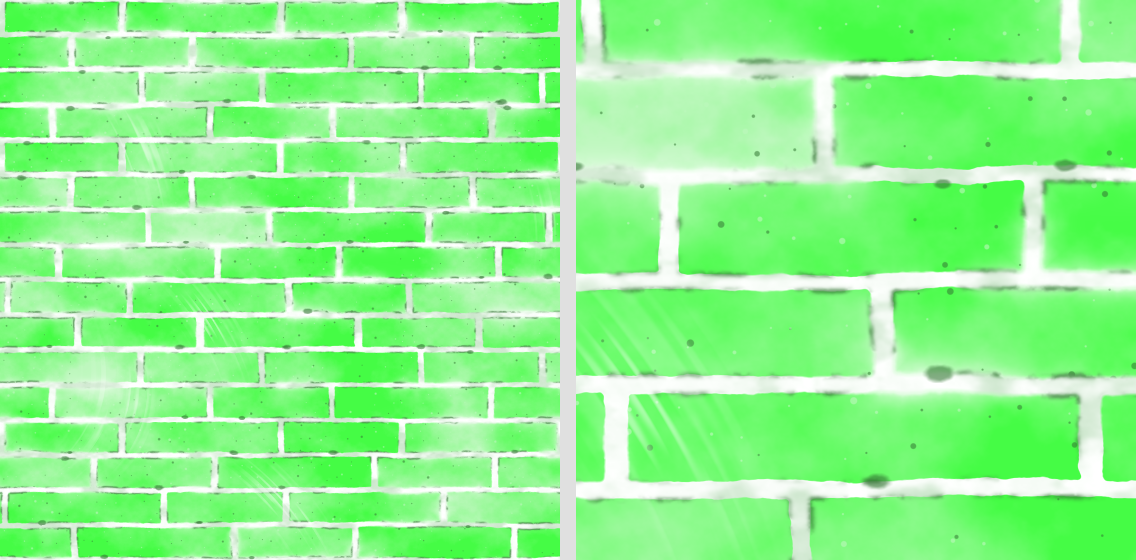
Left: the whole. Right: its middle third, enlarged.
This texture is drawn by a WebGL 2 fragment shader. Its source:

```glsl
#version 300 es
precision highp float;
// Draws a weathered green brick wall: 16 courses of alternating long and short bricks in pale mortar.
uniform vec2 u_resolution;
out vec4 fragColor;

const float COURSES = 16.0;
const float PAIR_WIDTH = 0.5;      // one long brick plus one short brick
const float LONG_WIDTH = 0.284;
const float JOINT_HALF = 0.0062;   // half of an upright joint
const float BED_HALF = 0.0050;     // half of a level joint

const vec3 DEEP_GREEN = vec3(0.25, 0.99, 0.25);
const vec3 PALE_GREEN = vec3(0.74, 0.97, 0.74);
const vec3 MORTAR_WHITE = vec3(0.99, 1.0, 0.99);
const vec3 MORTAR_GREY = vec3(0.74, 0.87, 0.74);
const vec3 GRIME = vec3(0.20, 0.46, 0.20);

struct Brick {
    vec2 local;      // position from the brick centre
    vec2 halfSize;
    vec2 id;
};

float hash(vec2 p) {
    return fract(sin(dot(p, vec2(127.1, 311.7))) * 43758.5453);
}

// Value noise that repeats after "period" cells
float noise(vec2 p, vec2 period) {
    vec2 c = floor(p), f = fract(p);
    f = f * f * (3.0 - 2.0 * f);
    vec2 a = mod(c, period), b = mod(c + 1.0, period);
    return mix(mix(hash(a), hash(vec2(b.x, a.y)), f.x),
               mix(hash(vec2(a.x, b.y)), hash(b), f.x), f.y);
}

float fbm(vec2 p, vec2 cells) {
    float sum = 0.0, weight = 0.5;
    for (int i = 0; i < 4; i++) {
        sum += weight * noise(p * cells, cells);
        cells *= 2.0;
        weight *= 0.5;
    }
    return sum / 0.9375;
}

float boxDistance(vec2 p, vec2 halfSize, float radius) {
    vec2 q = abs(p) - halfSize + radius;
    return length(max(q, 0.0)) + min(max(q.x, q.y), 0.0) - radius;
}

// Each course moves a quarter pair along, with a few courses slipped further
Brick findBrick(vec2 p) {
    float level = floor(p.y * COURSES);
    float course = mod(level, COURSES);
    float slip = 0.013 * (step(6.0, course) - step(10.0, course)) + 0.041 * step(13.0, course);
    float along = p.x - 0.218 - 0.125 * course - slip;
    float x = mod(along, PAIR_WIDTH);
    float isShort = step(LONG_WIDTH, x);
    float width = mix(LONG_WIDTH, PAIR_WIDTH - LONG_WIDTH, isShort);
    vec2 id = vec2(mod(floor(along / PAIR_WIDTH), 2.0) * 2.0 + isShort, course);
    vec2 local = vec2(x - isShort * LONG_WIDTH - 0.5 * width,
                      p.y - (level + 0.5) / COURSES);
    vec2 inset = vec2(JOINT_HALF, BED_HALF) * (0.8 + 0.35 * hash(id + 7.0));
    return Brick(local, vec2(0.5 * width, 0.5 / COURSES) - inset, id);
}

// Small dots, one at most in each cell
float specks(vec2 p, float cells, float chance, float aa) {
    vec2 c = mod(floor(p * cells), cells);
    vec2 centre = 0.25 + 0.5 * vec2(hash(c + 3.1), hash(c + 9.7));
    float radius = mix(0.0006, 0.0022, pow(hash(c + 5.3), 3.0));
    float d = length(fract(p * cells) - centre) / cells - radius;
    return step(hash(c + 1.9), chance) * (1.0 - smoothstep(-aa, aa, d));
}

// A dark bite on the upper or lower edge of some bricks
float chip(Brick b, float roughness) {
    float side = hash(b.id + 2.3) < 0.4 ? -1.0 : 1.0;
    vec2 centre = b.halfSize * vec2(1.7 * hash(b.id + 4.1) - 0.85, side);
    vec2 q = (b.local - centre) / (vec2(0.0085, 0.0048) * (0.6 + 0.6 * hash(b.id + 6.2)));
    return step(hash(b.id + 8.4), 0.6) * (1.0 - smoothstep(0.5, 1.1, length(q) + 0.7 * (roughness - 0.5)));
}

// A bundle of fine curved lines around a centre
float scratches(vec2 p, vec2 centre, float angle, float bend, vec2 size) {
    vec2 q = p - centre;
    q -= round(q);
    float v = dot(q, vec2(sin(angle), cos(angle)));
    float u = dot(q, vec2(cos(angle), -sin(angle))) + bend * v * v;
    float lines = smoothstep(0.5, 0.9, noise(vec2(u * 210.0, v * 9.0 + 40.0 * centre.x), vec2(997.0)));
    vec2 fade = vec2(u, v) / size;
    return (0.25 + 0.75 * lines) * exp(-dot(fade, fade));
}

void main() {
    vec2 p = gl_FragCoord.xy / u_resolution;
    p.y = 1.0 - p.y;                                   // courses count downwards
    float aa = 0.8 / min(u_resolution.x, u_resolution.y);

    float clouds = fbm(p, vec2(6.0, 9.0));
    float patches = fbm(p + 0.37, vec2(11.0, 14.0));
    float grit = fbm(p, vec2(90.0));
    vec2 wobble = vec2(noise(p * 22.0, vec2(22.0)), noise(p * 18.0 + 5.0, vec2(18.0))) - 0.5;
    Brick b = findBrick(p + 0.0035 * wobble);
    float d = boxDistance(b.local, b.halfSize, 0.0025) + 0.0032 * (grit - 0.5);

    // Brick face
    float paleness = 0.46 + 1.5 * (clouds - 0.5) + 0.7 * (patches - 0.5)
                   + 0.35 * (hash(b.id) - 0.5) + 0.22 * (grit - 0.5);
    vec3 face = mix(DEEP_GREEN, PALE_GREEN, clamp(paleness, 0.04, 1.0));
    float bloom = smoothstep(0.4, 0.75, patches) * exp(-abs(d) / 0.006);
    face = mix(face, MORTAR_WHITE, 0.6 * bloom);
    face = mix(face, GRIME, 0.55 * specks(p, 44.0, 0.3, aa));
    face = mix(face, PALE_GREEN, 0.6 * specks(p + 0.013, 62.0, 0.2, aa));

    // Mortar, joined by a soft edge where it has smeared
    float dirt = smoothstep(0.4, 0.7, fbm(p + 0.61, vec2(26.0, 40.0)));
    vec3 mortar = mix(MORTAR_WHITE, MORTAR_GREY, 0.65 * dirt + 0.3 * (grit - 0.4));
    float softness = aa + 0.0022 * smoothstep(0.4, 0.7, patches);
    vec3 color = mix(face, mortar, smoothstep(-softness, softness, d));

    // Broken grime line along the edges, and chips
    float broken = smoothstep(0.42, 0.66, fbm(p + 0.23, vec2(34.0, 46.0))) * smoothstep(0.3, 0.6, grit);
    color = mix(color, GRIME, 0.62 * broken * exp(-pow(d / 0.0018, 2.0)));
    color = mix(color, GRIME, 0.6 * chip(b, grit));

    // Pale scrapes
    float scrape = scratches(p, vec2(0.21, 0.74), -0.3, 2.5, vec2(0.05, 0.09));
    scrape += 0.6 * scratches(p, vec2(0.98, 0.39), 0.1, 1.5, vec2(0.025, 0.06));
    for (float i = 0.0; i < 3.0; i++) {
        scrape += scratches(p, vec2(0.25, 0.26) + i * vec2(0.13, 0.32), 0.4 + 0.15 * i, 1.0, vec2(0.035, 0.08));
    }
    color = mix(color, MORTAR_WHITE, 0.6 * min(scrape, 1.0));

    fragColor = vec4(clamp(color, 0.0, 1.0), 1.0);
}
```
